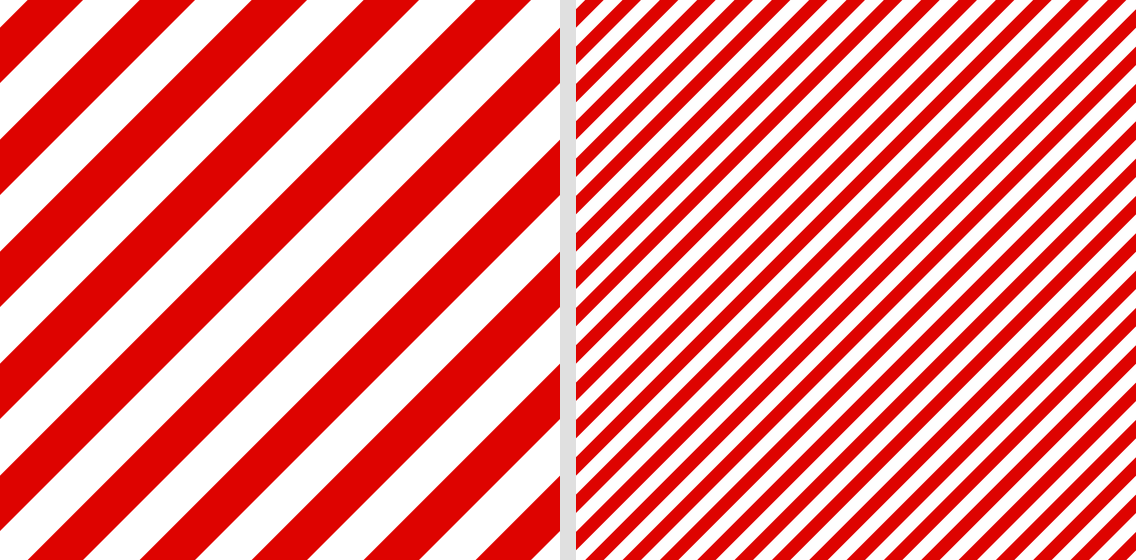
Left: one tile. Right: repeated 3 by 3.
Reproduce this pattern procedurally as a Shadertoy shader.

```glsl
// Coverage of a diagonal stripe, five whole repeats along each axis so it tiles.
float stripeCoverage(vec2 uv, float pixel) {
    float phase = 5.0 * (uv.x - uv.y) - 0.494;
    float fromCentre = abs(fract(phase + 0.5) - 0.5);
    return clamp(0.5 + (0.2475 - fromCentre) / pixel, 0.0, 1.0);
}

void mainImage(out vec4 fragColor, in vec2 fragCoord) {
    vec2 uv = fragCoord / iResolution.xy;

    // Width of one pixel, measured in repeats across the stripe
    float pixel = 5.0 * length(1.0 / iResolution.xy);

    vec3 white = vec3(1.0);
    vec3 red = vec3(0.87, 0.01, 0.0);
    fragColor = vec4(mix(white, red, stripeCoverage(uv, pixel)), 1.0);
}
```
